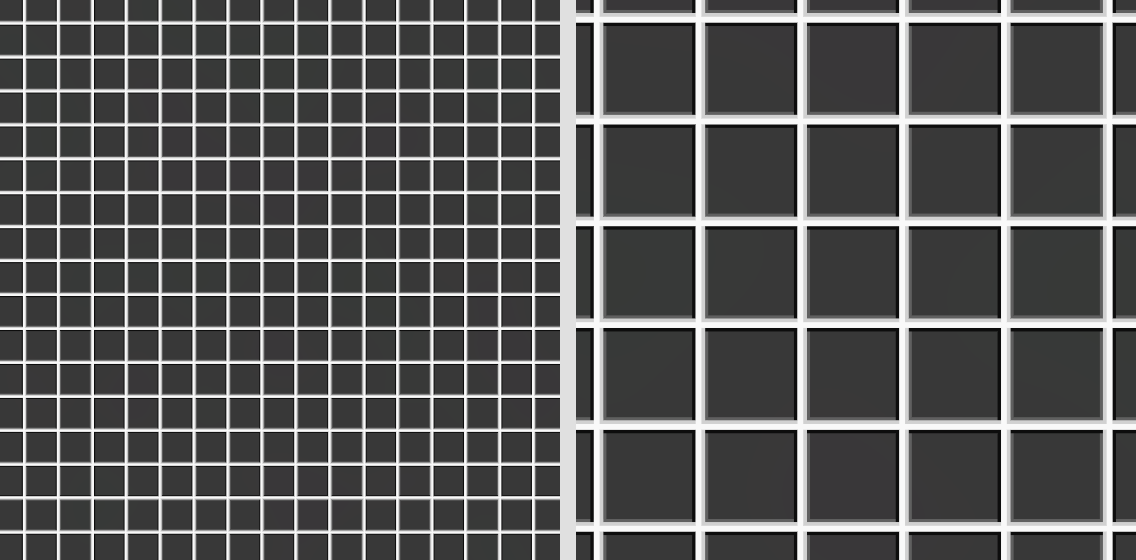
Left, the full canvas; right, a detail of the centre.
Give the GLSL for this pattern, as a WebGL 2 fragment shader.

```glsl
#version 300 es
precision highp float;
// Charcoal square tiles parted by thin white grid lines with uneven dark edges.

uniform vec2 u_resolution;
out vec4 fragColor;

const float PITCH = 0.0606;                     // about 16.5 cells each way
const vec2 FIRST_LINE = vec2(0.0438, 0.0501);   // centre of the first lines

const vec3 TILE = vec3(0.220);
const vec3 DIM_EDGE = vec3(0.375);
const vec3 DARK_EDGE = vec3(0.050);
const vec3 LINE_SHADE = vec3(0.820);
const vec3 LINE_CORE = vec3(0.975);

float hash(vec2 p) {
    vec3 q = fract(vec3(p.xyx) * 0.1031);
    q += dot(q, q.yzx + 33.33);
    return fract((q.x + q.y) * q.z);
}

vec2 gradientAt(vec2 cell) {
    float angle = 6.2832 * hash(cell);
    return vec2(cos(angle), sin(angle));
}

float gradientNoise(vec2 p) {
    vec2 i = floor(p);
    vec2 f = fract(p);
    vec2 u = f * f * f * (f * (f * 6.0 - 15.0) + 10.0);
    float a = dot(gradientAt(i), f);
    float b = dot(gradientAt(i + vec2(1, 0)), f - vec2(1, 0));
    float c = dot(gradientAt(i + vec2(0, 1)), f - vec2(0, 1));
    float d = dot(gradientAt(i + vec2(1, 1)), f - vec2(1, 1));
    return mix(mix(a, b, u.x), mix(c, d, u.x), u.y);
}

// Share of a pixel centred on x that lies between lo and hi.
float band(float x, float lo, float hi, float pixel) {
    float overlap = min(hi, x + 0.5 * pixel) - max(lo, x - 0.5 * pixel);
    return clamp(overlap / pixel, 0.0, 1.0);
}

// Coverage of (dim edge, dark edge, whole line, bright core) on one axis.
vec4 gridLine(float x, float first, float seed, float pixel) {
    float index = floor((x - first) / PITCH + 0.5);
    float d = x - first - index * PITCH;
    // Most lines have the dark edge on the lower side; a few are flipped.
    d *= hash(vec2(index + 7.0, seed)) < 0.25 ? -1.0 : 1.0;
    const float HALF_LINE = 0.00283;
    return vec4(
        band(d, HALF_LINE, HALF_LINE + 0.0018, pixel),
        band(d, -HALF_LINE - 0.0021, -HALF_LINE, pixel),
        band(d, -HALF_LINE, HALF_LINE, pixel),
        band(d, -HALF_LINE, 0.0006, pixel));
}

void main() {
    float pixel = 1.0 / min(u_resolution.x, u_resolution.y);
    vec2 p = gl_FragCoord.xy * pixel;

    // Faint drift between green and violet greys across the tiles.
    float drift = gradientNoise(p * 5.0);
    vec3 color = TILE + vec3(0.008, -0.008, 0.006) * drift;

    vec4 vertical = gridLine(p.x, FIRST_LINE.x, 3.0, pixel);
    vec4 horizontal = gridLine(p.y, FIRST_LINE.y, 19.0, pixel);
    vec4 cover = max(vertical, horizontal);

    // Edges lie below the lines, so crossings stay white.
    color = mix(color, DIM_EDGE, cover.x);
    color = mix(color, DARK_EDGE, cover.y);
    color = mix(color, LINE_SHADE, cover.z);
    color = mix(color, LINE_CORE, cover.w);
    fragColor = vec4(color, 1.0);
}
```
